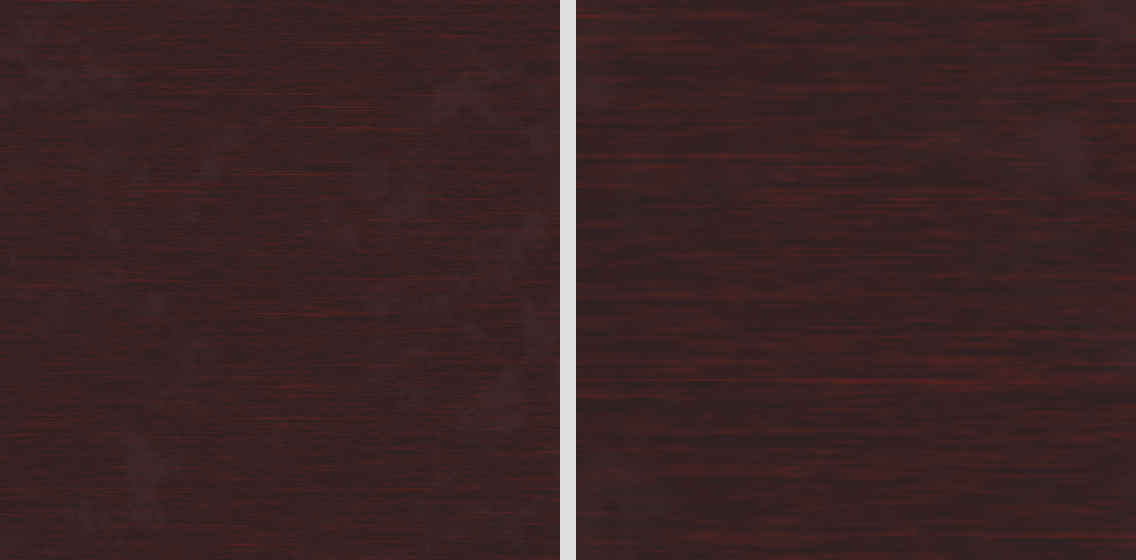
Left, the full canvas; right, a detail of the centre.
Give the GLSL for this texture, as a WebGL 1 fragment shader.

```glsl
precision highp float;
// Dark mahogany surface with hair-thin horizontal red fibres and faint dusty patches.
uniform vec2 u_resolution;

float hash(vec2 p) {
  vec3 q = fract(vec3(p.xyx) * 0.1031);
  q += dot(q, q.yzx + 33.33);
  return fract((q.x + q.y) * q.z);
}

float valueNoise(vec2 p) {
  vec2 cell = floor(p);
  vec2 f = fract(p);
  f = f * f * (3.0 - 2.0 * f);
  return mix(mix(hash(cell), hash(cell + vec2(1.0, 0.0)), f.x),
             mix(hash(cell + vec2(0.0, 1.0)), hash(cell + 1.0), f.x), f.y);
}

float cloud(vec2 p) {
  float sum = 0.0;
  float weight = 0.5;
  for (int i = 0; i < 5; i++) {
    sum += weight * valueNoise(p);
    p = p * 2.1 + 17.3;
    weight *= 0.65;
  }
  return sum / 1.263;
}

// One row of fibres: dashes along x with fairly abrupt ends and a random start.
float fibreRow(float x, float row) {
  x += 40.0 * hash(vec2(row, 7.0));
  float cell = floor(x);
  return mix(hash(vec2(cell, row)), hash(vec2(cell + 1.0, row)), smoothstep(0.15, 0.85, x - cell));
}

// Stretched noise blended between the centres of neighbouring rows.
float fibres(vec2 uv, vec2 scale, float seed) {
  vec2 p = uv * scale - vec2(0.0, 0.5);
  float row = floor(p.y) + seed;
  return mix(fibreRow(p.x, row), fibreRow(p.x, row + 1.0), smoothstep(0.0, 1.0, fract(p.y)));
}

void main() {
  vec2 uv = gl_FragCoord.xy / u_resolution;

  // Layered grain: soft bands, then thin hairs from long to short flecks.
  float grain = 0.24 * fibres(uv, vec2(6.0, 240.0), 11.0)
              + 0.24 * fibres(uv, vec2(16.0, 512.0), 601.0)
              + 0.28 * fibres(uv, vec2(45.0, 512.0), 1723.0)
              + 0.24 * fibres(uv, vec2(110.0, 400.0), 2907.0);
  float red = 0.68 * pow(max(grain - 0.18, 0.0) / 0.78, 1.6);

  // Long continuous threads, one hair thick, a few of them bright.
  float thread = smoothstep(0.76, 1.0, fibres(uv, vec2(4.0, 512.0), 4111.0));
  red += 0.38 * thread * thread * (0.45 + grain);

  vec3 color = mix(vec3(0.180, 0.130, 0.134), vec3(0.40, 0.136, 0.126), min(red, 1.0));

  // Faint greyish bloom, gathered into loose groups of small blotches.
  float group = smoothstep(0.42, 0.70, cloud(uv * 5.0 + 3.7));
  float blotch = smoothstep(0.42, 0.70, cloud(uv * 24.0 + 51.0));
  color = mix(color, vec3(0.27, 0.18, 0.195), 0.42 * group * blotch);

  gl_FragColor = vec4(color, 1.0);
}
```
